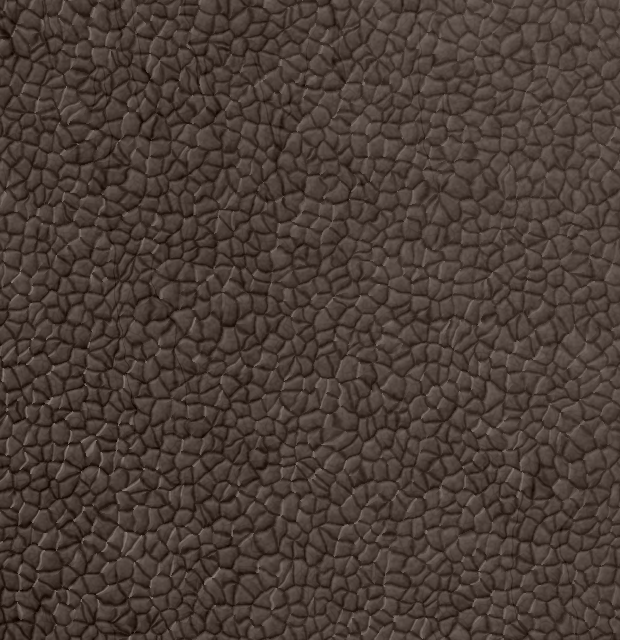
Write a WebGL 1 fragment shader that draws this texture.

```glsl
precision highp float;

uniform vec2 u_resolution;

const vec3 LEATHER_TINT = vec3(0.0, -0.050, -0.076);
const vec2 LIGHT_DIR = vec2(-0.55, 0.83);
const vec2 STREAK_NORMAL = vec2(0.88, -0.47);

struct Pebble {
  float edge;      // distance to the nearest crease
  vec2 outward;    // direction across that crease
  vec2 offset;     // position relative to the pebble centre
  float id;
};

vec2 hash2(vec2 p) {
  vec3 q = fract(p.xyx * vec3(0.1031, 0.1030, 0.0973));
  q += dot(q, q.yzx + 33.33);
  return fract((q.xx + q.yz) * q.zy);
}

float noise(vec2 p) {
  vec2 i = floor(p);
  vec2 f = fract(p);
  f = f * f * (3.0 - 2.0 * f);
  float low = mix(hash2(i).x, hash2(i + vec2(1.0, 0.0)).x, f.x);
  float high = mix(hash2(i + vec2(0.0, 1.0)).x, hash2(i + 1.0).x, f.x);
  return mix(low, high, f.y);
}

float fbm(vec2 p) {
  float sum = 0.0;
  float gain = 0.5;
  for (int k = 0; k < 3; k++) {
    sum += gain * noise(p);
    p = p * 2.03 + 17.0;
    gain *= 0.5;
  }
  return sum / 0.875;
}

vec2 rotate(vec2 p, float angle) {
  float c = cos(angle);
  float s = sin(angle);
  return vec2(c * p.x + s * p.y, c * p.y - s * p.x);
}

vec2 seedPoint(vec2 cell, float jitter) {
  return cell + 0.5 + jitter * (hash2(cell + 40.0) - 0.5);
}

// Voronoi pebbles with true distance to the border
Pebble pebbleAt(vec2 p, float jitter) {
  vec2 base = floor(p);
  vec2 nearest = vec2(0.0);
  vec2 nearestCell = base;
  float best = 9.0;
  for (int y = -1; y <= 1; y++) {
    for (int x = -1; x <= 1; x++) {
      vec2 cell = base + vec2(float(x), float(y));
      vec2 d = seedPoint(cell, jitter) - p;
      if (dot(d, d) < best) {
        best = dot(d, d);
        nearest = d;
        nearestCell = cell;
      }
    }
  }
  Pebble result = Pebble(9.0, vec2(0.0), -nearest, hash2(nearestCell + 91.0).x);
  for (int y = -2; y <= 2; y++) {
    for (int x = -2; x <= 2; x++) {
      vec2 d = seedPoint(nearestCell + vec2(float(x), float(y)), jitter) - p;
      vec2 across = d - nearest;
      if (dot(across, across) > 0.0001) {
        vec2 n = normalize(across);
        float edge = dot(0.5 * (d + nearest), n);
        if (edge < result.edge) {
          result.edge = edge;
          result.outward = n;
        }
      }
    }
  }
  return result;
}

// Thin line along the middle contour of stretched noise
float fold(vec2 p, float width) {
  return 1.0 - smoothstep(0.0, width, abs(fbm(p) - 0.5));
}

void main() {
  vec2 uv = gl_FragCoord.xy / u_resolution.y;
  vec2 bend = vec2(fbm(uv * 9.0), fbm(uv * 9.0 + 50.0)) - 0.5;
  vec2 ripple = vec2(noise(uv * 75.0), noise(uv * 75.0 + 30.0)) - 0.5;
  vec2 skin = uv + 0.035 * bend + 0.007 * ripple;

  // Relief is stronger toward the lower left
  float worn = clamp(0.85 - 0.55 * uv.x - 0.45 * (uv.y - 0.5) + 0.7 * (fbm(uv * 4.0) - 0.5), 0.0, 1.0);
  float relief = mix(0.75, 1.15, worn);

  // Pebbles, rounded and bevelled by the light
  Pebble grain = pebbleAt(rotate(skin, -0.2) * vec2(43.0, 38.0), 0.9);
  vec2 outward = rotate(grain.outward, 0.2);
  float crease = 1.0 - smoothstep(0.01, 0.19, grain.edge);
  float bevel = smoothstep(0.0, 0.10, grain.edge) * (1.0 - smoothstep(0.10, 0.42, grain.edge));
  float shade = 0.055 * dot(rotate(grain.offset, 0.2), LIGHT_DIR);
  shade += 0.055 * bevel * dot(outward, LIGHT_DIR);
  shade += 0.025 * (grain.id - 0.5);

  // Creases: dark in most directions, pale along the rising diagonal
  float aligned = smoothstep(0.78, 0.97, abs(dot(outward, STREAK_NORMAL)));
  float patchy = smoothstep(0.36, 0.62, noise(uv * 30.0 + 8.0));
  float glint = aligned * patchy * (1.0 - smoothstep(0.02, 0.14, grain.edge));
  shade -= 0.105 * crease * (1.0 - 0.75 * aligned * patchy);
  shade += 0.165 * glint * mix(0.45, 1.0, worn);

  // Fine wrinkles inside the pebbles
  Pebble wrinkle = pebbleAt(skin * 76.0 + 20.0, 0.95);
  shade -= 0.040 * (1.0 - smoothstep(0.0, 0.20, wrinkle.edge)) * noise(uv * 40.0);

  // Long folds running downward
  float sparse = smoothstep(0.45, 0.65, noise(uv * 5.0 + 3.0));
  shade -= 0.075 * sparse * fold(rotate(skin, 0.12) * vec2(14.0, 3.0), 0.022);

  // Broad tone and fine speckle
  float tone = 0.319 + 0.035 * (uv.x - 0.48) + 0.035 * (uv.y - 0.5);
  tone += 0.05 * (fbm(uv * 3.0 + 12.0) - 0.5);
  float speckle = 0.045 * (noise(uv * 260.0) - 0.5) + 0.05 * (noise(uv * 120.0) - 0.5);
  tone += relief * shade + speckle;
  gl_FragColor = vec4(clamp(tone + LEATHER_TINT, 0.0, 1.0), 1.0);
}
```
